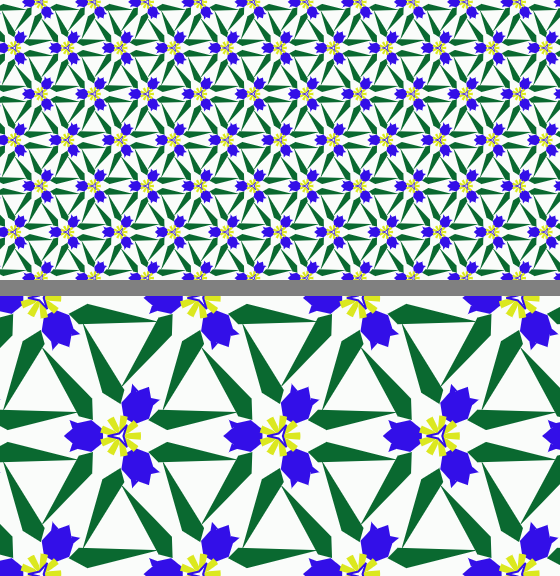
Top, the full canvas; bottom, a detail of the centre.
Reproduce this pattern procedurally as a WebGL 1 fragment shader.

```glsl
precision highp float;
// Bellflower lattice: three blue bells around a fringed yellow heart, with
// pinwheels of tapering green leaves. Each triangle of a hexagonal lattice
// is drawn by folding space around its three corners (p31m symmetry).

uniform vec2 u_resolution;

#define PITCH 0.1898        // flower spacing as a share of canvas height
#define HEART_RADIUS 12.8   // motif sizes are in hundredths of the pitch
#define SLIT_START 5.0
#define SLIT_SPREAD 0.27
#define STAR_LINE 0.65
#define PAPER vec3(0.98, 0.99, 0.98)
#define GREEN vec3(0.04, 0.41, 0.19)
#define BLUE vec3(0.20, 0.06, 0.91)
#define YELLOW vec3(0.86, 0.91, 0.12)

const vec2 BELL_AXIS = vec2(0.5, 0.8660254);
const vec2 BELL_SIDE = vec2(-0.8660254, 0.5);

// Signed distance to the line a-b, negative on its left.
float edge(vec2 p, vec2 a, vec2 b) {
  vec2 d = normalize(b - a);
  return dot(p - a, vec2(d.y, -d.x));
}

// Folds the plane into one 60 degree wedge: leaf axis at 0, bell axis at 60.
vec2 foldWedge(vec2 p) {
  p.y = abs(p.y);
  p -= 2.0 * max(dot(p, BELL_SIDE), 0.0) * BELL_SIDE;
  return vec2(p.x, abs(p.y));
}

float leafShape(vec2 p) {
  vec2 base = vec2(17.4, 10.0), belly = vec2(29.2, 3.7);
  vec2 tip = vec2(74.0, 15.0), back = vec2(23.8, 16.5);
  return max(max(edge(p, base, belly), edge(p, belly, tip)),
             max(edge(p, tip, back), edge(p, back, base)));
}

float bellShape(vec2 p) {
  vec2 q = vec2(dot(p, BELL_AXIS), abs(dot(p, BELL_SIDE)));
  vec2 neck = vec2(11.0, 4.1), shoulder = vec2(18.3, 10.0);
  vec2 waist = vec2(26.5, 8.2), inner = vec2(24.7, 7.3);
  vec2 notch = vec2(30.2, 4.6), flare = vec2(32.0, 10.0);
  float body = max(max(edge(q, waist, shoulder), edge(q, shoulder, neck)),
                   max(neck.x - q.x, q.x - 29.3));
  float sideTooth = max(edge(q, inner, notch),
                        max(edge(q, notch, flare), edge(q, flare, inner)));
  float midTooth = max(edge(q, vec2(35.6, 0.0), notch), 27.0 - q.x);
  return min(body, min(sideTooth, midTooth));
}

// Disc cut by nine slits that widen outwards.
float heartShape(vec2 p) {
  float r = length(p);
  float step40 = radians(40.0);
  float a = abs(mod(atan(p.y, p.x + 1e-5), step40) - 0.5 * step40);
  float slit = r * sin(a) - SLIT_SPREAD * max(r - SLIT_START, 0.0);
  return max(r - HEART_RADIUS, -slit);
}

// Concave three-pointed star with its points towards the bells.
float starShape(vec2 p) {
  return edge(p, vec2(1.8, 0.0), 7.6 * BELL_AXIS);
}

float cover(float d, float pixel) {
  return clamp(0.5 - d / pixel, 0.0, 1.0);
}

void main() {
  vec2 p = (gl_FragCoord.xy - 0.5 * u_resolution) / (u_resolution.y * PITCH);
  float pixel = 100.0 / (u_resolution.y * PITCH);

  // Lattice coordinates and the half of the rhombus that holds this point
  vec2 s = vec2(p.x - p.y * 0.5773503, p.y * 1.1547005);
  vec2 f = fract(s);
  float upper = step(1.0, f.x + f.y);

  float leaf = 1e3, bell = 1e3, heart = 1e3, star = 1e3, stroke = 1e3;
  for (int i = 0; i < 3; i++) {
    vec2 corner = vec2(upper);
    if (i == 1) corner = vec2(1.0, 0.0);
    if (i == 2) corner = vec2(0.0, 1.0);
    vec2 d = f - corner;
    vec2 q = foldWedge(100.0 * vec2(d.x + 0.5 * d.y, 0.8660254 * d.y));
    float outline = starShape(q);
    float limit = length(q) - 8.2;
    leaf = min(leaf, leafShape(q));
    bell = min(bell, bellShape(q));
    heart = min(heart, heartShape(q));
    star = min(star, max(outline, limit));
    stroke = min(stroke, max(abs(outline) - STAR_LINE, limit));
  }

  // Paint from back to front
  vec3 color = mix(PAPER, GREEN, cover(leaf, pixel));
  color = mix(color, BLUE, cover(bell, pixel));
  color = mix(color, YELLOW, cover(heart, pixel));
  color = mix(color, PAPER, cover(star, pixel));
  color = mix(color, BLUE, cover(stroke, pixel));
  gl_FragColor = vec4(color, 1.0);
}
```
